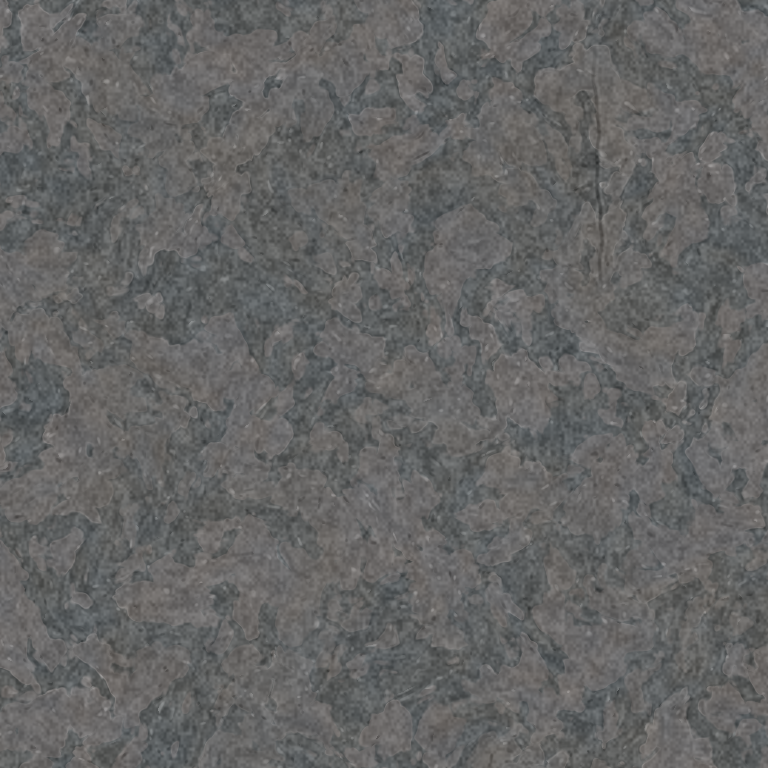
Give the GLSL for this texture, as a Shadertoy shader.

```glsl
// Worn grey stone: small warm flakes over a cool, grainy ground with thin cracks.

vec3 hash3(vec2 cell) {
    vec3 q = fract(vec3(cell.xyx) * vec3(0.1031, 0.1030, 0.0973));
    q += dot(q, q.yxz + 33.33);
    return fract((q.xxy + q.yzz) * q.zyx);
}

// Cellular noise: x = distance to the nearest point, y = random value of that point
vec2 cellular(vec2 p) {
    vec2 base = floor(p), nearest = vec2(9.0, 0.0);
    for (int j = -1; j <= 1; j++) {
        for (int i = -1; i <= 1; i++) {
            vec2 cell = base + vec2(i, j);
            vec3 rnd = hash3(cell);
            float d = length(cell + rnd.xy - p);
            if (d < nearest.x) nearest = vec2(d, rnd.z);
        }
    }
    return nearest;
}

// Soft grain around zero, blended between random lattice values
float grain(vec2 p) {
    vec2 c = floor(p), f = smoothstep(0.0, 1.0, fract(p));
    float low = mix(hash3(c).x, hash3(c + vec2(1, 0)).x, f.x);
    float high = mix(hash3(c + vec2(0, 1)).x, hash3(c + vec2(1, 1)).x, f.x);
    return mix(low, high, f.y) - 0.5;
}

// Layered sines that bend the domain so that outlines become ragged
vec2 warp(vec2 p) {
    vec2 w = 0.014 * sin(p.yx * 19.0 + vec2(1.3, 4.1) + 2.0 * sin(p * 11.0));
    w += 0.005 * sin(p.yx * 53.0 + vec2(2.7, 0.6) + 2.0 * sin(p * 37.0));
    return p + w + 0.002 * sin(p.yx * 149.0 + 3.0 * sin(p * 97.0));
}

// Flake height: positive on flakes, negative on the ground between them
float flakeHeight(vec2 p) {
    vec2 q = warp(p);
    float h = 0.34 * cellular(q * vec2(9.0, 7.0) + 3.7).x;
    h += 0.36 * cellular(q * vec2(19.0, 16.0) + 21.3).x;
    h += 0.20 * cellular(q * 36.0 + 47.1).x;
    h += 0.10 * cellular(q * 68.0 + 11.9).x;
    return 0.446 - h + 0.035 * grain(p * 105.0 + 60.0);
}

void mainImage(out vec4 fragColor, in vec2 fragCoord) {
    vec2 uv = fragCoord / iResolution.xy;
    float height = flakeHeight(uv);
    float flake = smoothstep(-0.022, 0.022, height);

    // Broad stains: some flakes fade into the ground, some edges stand out
    vec2 bent = warp(uv);
    float stain = smoothstep(0.25, 0.8, cellular(bent * 5.0 + 8.2).x);
    float crisp = smoothstep(0.3, 0.8, cellular(bent * 9.0 + 31.0).x);
    vec3 ground = mix(vec3(0.359, 0.371, 0.373), vec3(0.374, 0.380, 0.379), stain);
    vec3 warm = mix(vec3(0.424, 0.416, 0.414), vec3(0.409, 0.404, 0.398), stain);
    vec3 color = mix(ground, warm, flake);

    // Lit rim just inside each flake, thin shadow just outside
    float rim = exp(-pow((height - 0.018) / 0.020, 2.0));
    float shade = exp(-pow((height + 0.030) / 0.022, 2.0));
    color += rim * mix(0.008, 0.050, crisp);
    color -= shade * mix(0.012, 0.030, crisp);

    // Irregular grain at several sizes, rougher on the ground
    float speckle = 0.105 * grain(uv * vec2(270.0, 245.0));
    speckle += 0.090 * grain(bent * vec2(135.0, 112.0) + 40.0);
    speckle += 0.045 * grain(bent * 61.0 + 90.0);
    color += speckle * mix(1.12, 0.88, flake);

    // Slight shifts between warm and cool
    color += vec3(0.018, 0.0, -0.018) * grain(bent * 34.0 + 15.0);

    // Scattered pale grains and dark pits
    vec2 speck = cellular(bent * 95.0 + 13.0);
    float spot = 1.0 - smoothstep(0.08, 0.42, speck.x);
    color += spot * smoothstep(0.86, 1.0, speck.y) * 0.11;
    color -= spot * (1.0 - smoothstep(0.0, 0.14, speck.y)) * 0.08;

    // Wavering upright cracks, dark with a pale side
    for (int i = 0; i < 2; i++) {
        float k = float(i);
        float x = 0.778 - 0.06 * k + 0.03 * (0.8 - uv.y);
        x += 0.002 * sin(uv.y * 47.0 + k) + 0.001 * sin(uv.y * 131.0 + 2.0 * k);
        float span = 1.0 - smoothstep(0.10, 0.19, abs(uv.y - 0.78 + 0.27 * k));
        float side = uv.x - x;
        float strength = span * (0.075 - 0.04 * k);
        color -= strength * (1.0 - smoothstep(0.0006, 0.0035, abs(side)));
        color += 0.5 * strength * (1.0 - smoothstep(0.0, 0.003, abs(side - 0.005)));
    }

    fragColor = vec4(clamp(color, 0.0, 1.0), 1.0);
}
```
